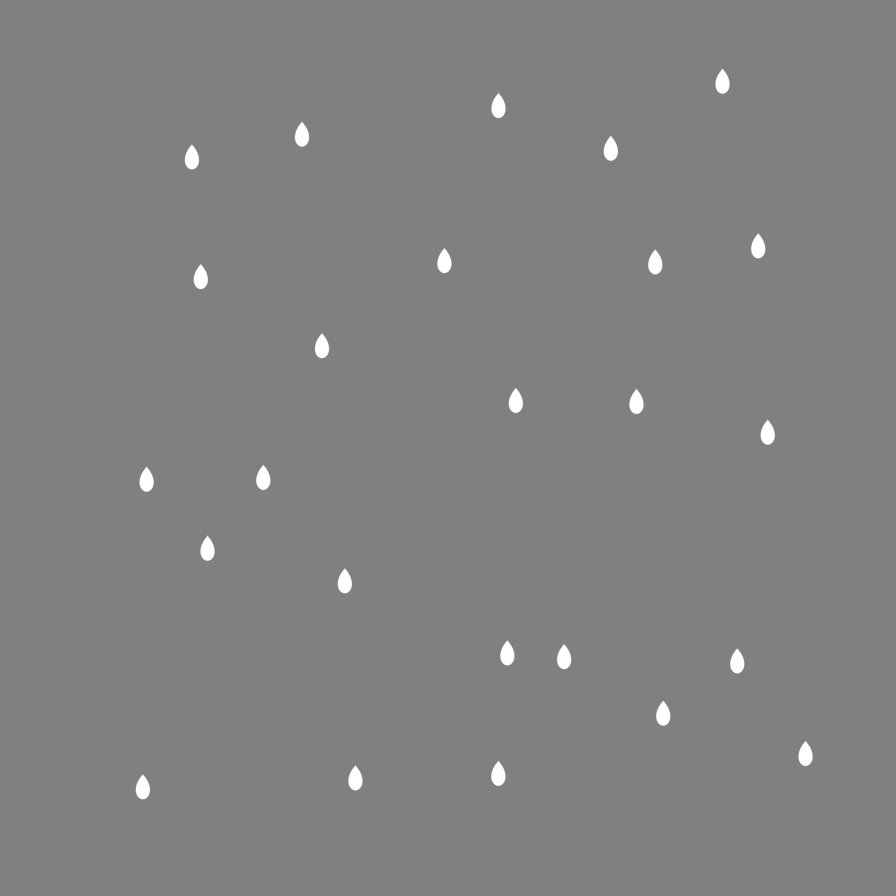
Reproduce this pattern procedurally as a WebGL 1 fragment shader.

```glsl
precision highp float;
// Small white upright drops scattered sparsely over a flat grey ground.

uniform vec2 u_resolution;

const vec3 GROUND_COLOR = vec3(0.502);
const vec3 DROP_COLOR = vec3(1.0);
const float GRID_COUNT = 5.0;                   // drops per row and column
const vec2 FIELD_ORIGIN = vec2(0.09, 0.05);     // lower left of the scattered area
const vec2 FIELD_SIZE = vec2(0.87, 0.90);
const float JITTER = 0.82;                      // part of a cell a drop may wander in
const float HALF_WIDTH = 0.0079;
const float TIP_HEIGHT = 0.0175;                // widest line up to the tip
const float BELLY_DEPTH = 0.0103;               // widest line down to the base
const float SEED = 7.0;

vec2 hash2(vec2 cell) {
  vec2 k = vec2(dot(cell, vec2(127.1, 311.7)), dot(cell, vec2(269.5, 183.3)));
  return fract(sin(k + SEED) * 43758.55);
}

// Approximate signed distance to a drop centred on the origin:
// a parabolic tip above the widest line, half an ellipse below it.
float dropDistance(vec2 p) {
  p.y += 0.5 * (TIP_HEIGHT - BELLY_DEPTH);
  float height = p.y > 0.0 ? TIP_HEIGHT : BELLY_DEPTH;
  vec2 radii = vec2(HALF_WIDTH, height);
  vec2 q = p / radii;
  if (p.y > 0.0) {
    float tip = abs(q.x) + q.y * q.y - 1.0;
    return tip / length(vec2(1.0, 2.0 * q.y) / radii);
  }
  float r = max(length(q), 0.001);
  return (r - 1.0) * r / max(length(q / radii), 0.001);
}

void main() {
  float pixel = 1.0 / min(u_resolution.x, u_resolution.y);
  vec2 uv = gl_FragCoord.xy * pixel;

  // One jittered drop per cell; the jitter keeps it inside its own cell.
  vec2 cellSize = FIELD_SIZE / GRID_COUNT;
  vec2 grid = (uv - FIELD_ORIGIN) / cellSize;
  vec2 cell = clamp(floor(grid), 0.0, GRID_COUNT - 1.0);
  vec2 center = cell + 0.5 + JITTER * (hash2(cell) - 0.5);

  float d = dropDistance((grid - center) * cellSize);
  float coverage = 1.0 - smoothstep(-0.75 * pixel, 0.75 * pixel, d);
  gl_FragColor = vec4(mix(GROUND_COLOR, DROP_COLOR, coverage), 1.0);
}
```
